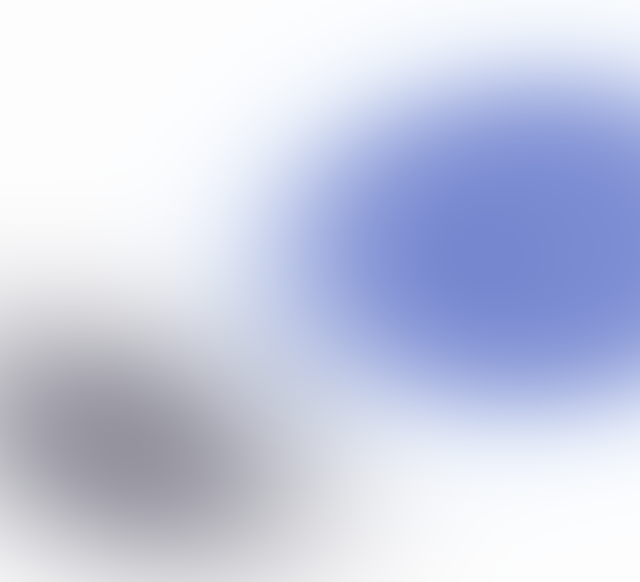
Write a Shadertoy shader that draws this background.

```glsl
// Soft blurred backdrop: a large periwinkle glow at the right and a tilted
// grey glow at the lower left, joined by a faint lavender haze on near-white.
// Each glow is a rotated ellipse with a super-Gaussian falloff.

// Strength of an elliptical glow: 1 at the centre, one half on the ellipse.
float glow(vec2 p, vec2 center, vec2 radii, float tilt, float sharpness) {
    float c = cos(tilt), s = sin(tilt);
    vec2 q = p - center;
    q = vec2(c * q.x + s * q.y, c * q.y - s * q.x) / radii;
    return exp2(-pow(length(q) + 1e-4, sharpness));
}

void mainImage(out vec4 fragColor, in vec2 fragCoord) {
    // Units of canvas height
    vec2 p = fragCoord / iResolution.y;

    vec3 paper = vec3(0.994, 0.994, 0.996);
    vec3 periwinkle = vec3(0.485, 0.550, 0.825);
    vec3 grey = vec3(0.580, 0.575, 0.620);
    vec3 lavender = vec3(0.700, 0.720, 0.820);

    // Lower-left grey glow, sloping down to the right
    vec3 color = mix(paper, grey, glow(p, vec2(0.213, 0.234), vec2(0.280, 0.179), -0.35, 2.2));

    // Haze between the two glows
    color = mix(color, lavender, 0.24 * glow(p, vec2(0.487, 0.370), vec2(0.150, 0.110), -0.7, 2.0));

    // Right-hand blue glow with a broad, even core
    float blue = glow(p, vec2(0.917, 0.580), vec2(0.408, 0.269), 0.06, 4.0);
    color = mix(color, periwinkle, blue);

    // Slightly deeper heart and a cool rim
    color -= vec3(0.025, 0.025, 0.015) * glow(p, vec2(0.815, 0.555), vec2(0.130, 0.110), 0.0, 2.0);
    color -= vec3(0.035, 0.015, 0.0) * (1.0 - blue) * glow(p, vec2(0.890, 0.580), vec2(0.580, 0.430), 0.06, 6.0);

    fragColor = vec4(clamp(color, 0.0, 1.0), 1.0);
}
```
